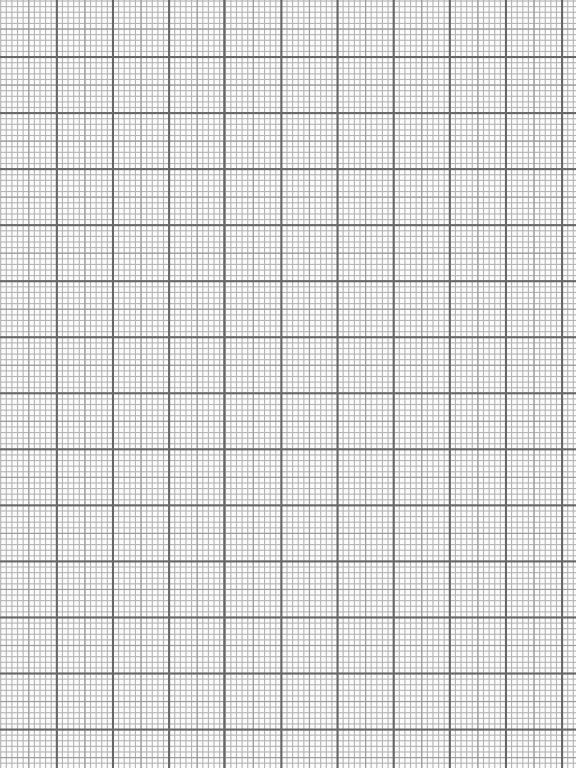
Reproduce this pattern procedurally as a Shadertoy shader.

```glsl
// Millimetre graph paper: fine, half and bold grey rulings on near-white paper.

// Lengths are fractions of the canvas height; y is measured from the top.
const vec2 CELL = vec2(0.0731, 0.07297);        // spacing of the bold lines
const vec2 FIRST_LINE = vec2(0.0740, 0.0743);   // first bold line from left and top
const float FINE_PER_CELL = 10.0;
const float HALF_PER_CELL = 2.0;

const float FINE_WIDTH = 0.00150;
const float HALF_WIDTH = 0.00150;
const float BOLD_WIDTH = 0.00270;

const float SLIPPED_COLUMN = 3.0;               // one bold upright sits off the grid
const float SLIP = -0.0013;

const vec3 PAPER = vec3(0.99);
const vec3 FINE_INK = vec3(0.71);
const vec3 HALF_INK = vec3(0.61);
const vec3 BOLD_INK = vec3(0.40);

// Share of a pixel covered by evenly spaced lines running both ways,
// starting at the line numbered firstIndex.
float gridCoverage(vec2 p, vec2 spacing, float firstIndex, float width, float pixel) {
    vec2 index = max(floor(p / spacing + 0.5), firstIndex);
    vec2 dist = abs(p - index * spacing);
    vec2 overlap = clamp(0.5 * (width + pixel) - dist, 0.0, min(width, pixel));
    vec2 gap = 1.0 - overlap / pixel;
    return 1.0 - gap.x * gap.y;
}

void mainImage(out vec4 fragColor, in vec2 fragCoord) {
    float pixel = 1.0 / iResolution.y;
    vec2 p = vec2(fragCoord.x, iResolution.y - fragCoord.y) * pixel - FIRST_LINE;

    // Bold lines carry the slip; none is drawn along the paper's edge
    vec2 boldP = p;
    if (floor(p.x / CELL.x + 0.5) == SLIPPED_COLUMN) boldP.x -= SLIP;

    float fine = gridCoverage(p, CELL / FINE_PER_CELL, -FINE_PER_CELL, FINE_WIDTH, pixel);
    float halfway = gridCoverage(p, CELL / HALF_PER_CELL, 1.0 - HALF_PER_CELL, HALF_WIDTH, pixel);
    float bold = gridCoverage(boldP, CELL, 0.0, BOLD_WIDTH, pixel);

    // Lay the rulings down from lightest to darkest
    vec3 color = mix(PAPER, FINE_INK, fine);
    color = mix(color, HALF_INK, halfway);
    color = mix(color, BOLD_INK, bold);

    fragColor = vec4(color, 1.0);
}
```
